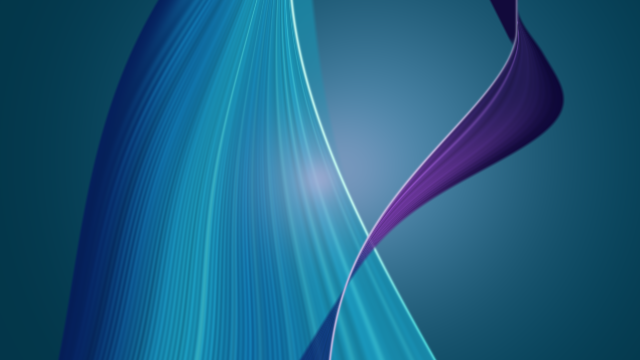
Write a Shadertoy shader that draws this background.

```glsl
const vec3 NAVY = vec3(0.02, 0.12, 0.36);
const vec3 OCEAN = vec3(0.05, 0.40, 0.62);
const vec3 TEAL = vec3(0.10, 0.58, 0.70);
const vec3 AQUA = vec3(0.30, 0.82, 0.84);
const vec3 VIOLET = vec3(0.42, 0.20, 0.60);
const vec3 INDIGO = vec3(0.14, 0.10, 0.33);
const vec3 MIDNIGHT = vec3(0.04, 0.01, 0.20);
const vec3 ROSE = vec3(0.76, 0.70, 0.86);

float hash(float n) {
    return fract(sin(n * 91.345) * 4375.85);
}

// One-dimensional gradient noise, about -0.5 to 0.5
float gradientNoise(float x) {
    float cell = floor(x);
    float f = x - cell;
    float a = (hash(cell) * 2.0 - 1.0) * f;
    float b = (hash(cell + 1.0) * 2.0 - 1.0) * (f - 1.0);
    return mix(a, b, f * f * f * (f * (f * 6.0 - 15.0) + 10.0));
}

float bell(float d, float width) {
    return exp(-d * d / (width * width));
}

float cover(float d, float blur) {
    return smoothstep(-blur, blur, d);
}

float cubic(float y, vec4 k) {
    return k.x + y * (k.y + y * (k.z + y * k.w));
}

// Turns a horizontal offset into a distance across the curve
float acrossCurve(float offset) {
    float slope = length(vec2(dFdx(offset), dFdy(offset))) * iResolution.y;
    return offset / max(slope, 0.001);
}

float violetCrest(float y) {
    return 0.907 + 0.528 * smoothstep(0.0, 1.0, 0.08 + 0.45 * y + 0.6 * y * y);
}

float violetHem(float y) {
    return 0.833 + 0.62 * y + 0.299 * bell(y - 0.676, 0.209)
         - 0.042 * smoothstep(0.85, 1.0, y);
}

vec3 backdrop(vec2 p) {
    float d = length(p - vec2(1.02, 0.56));
    vec3 color = mix(vec3(0.012, 0.25, 0.34), vec3(0.31, 0.54, 0.68), bell(d, 0.48));
    return color * (1.0 - 0.15 * smoothstep(0.6, 1.1, d));
}

// u runs straight across the sheet, s follows its fanned threads
vec3 sheetColor(float u, float s, float y) {
    vec3 color = mix(NAVY, OCEAN, smoothstep(0.0, 0.34, u));
    float band = bell(s - 0.33, 0.13) + smoothstep(0.5, 0.8, s);
    color = mix(color, TEAL, clamp(band, 0.0, 1.0) * 0.85);
    color = mix(color, TEAL, 0.6 * y * smoothstep(0.3, 0.8, u));

    // Fine threads fade where they become too dense
    float phase = s * 75.0;
    float visible = 1.0 - smoothstep(0.2, 0.5, fwidth(phase));
    float body = smoothstep(0.02, 0.2, u) * (1.0 - smoothstep(0.5, 0.8, s));
    float thread = sin(phase * 6.2832) * (0.6 + gradientNoise(s * 21.0));
    color += vec3(0.015, 0.065, 0.065) * thread * visible * body;
    color *= 1.0 + 0.28 * gradientNoise(s * 17.0) + 0.16 * gradientNoise(s * 43.0);

    // Broad folds and narrow highlights
    for (int i = 0; i < 8; i++) {
        float n = float(i);
        float center = 0.365 + n * 0.082 + 0.02 * hash(n + 3.0);
        float strength = i == 0 ? 0.5 : 0.15 + 0.25 * hash(n + 8.0);
        color = mix(color, AQUA, strength * bell(s - center, 0.007 + 0.006 * hash(n)));
    }
    return color;
}

vec3 violetColor(float v, float y) {
    vec3 color = mix(vec3(0.05, 0.12, 0.42), VIOLET, smoothstep(0.20, 0.36, y));
    color = mix(color, INDIGO, smoothstep(0.40, 0.78, y));
    float fold = smoothstep(0.45, 1.0, v) * smoothstep(0.28, 0.6, y);
    color = mix(color, MIDNIGHT, 0.9 * fold);
    color *= 1.0 + 0.35 * gradientNoise(v * 13.0) * (1.0 - 0.5 * v);
    return color + vec3(0.16, 0.10, 0.18) * bell(v - 0.16, 0.025) * smoothstep(0.3, 0.5, y);
}

void mainImage(out vec4 fragColor, in vec2 fragCoord) {
    vec2 p = fragCoord / iResolution.y;
    p.x += 0.5 * (16.0 / 9.0 - iResolution.x / iResolution.y);
    float y = p.y;
    vec3 color = backdrop(p);
    color = mix(color, ROSE, 0.36 * bell(length(p - vec2(0.93, 0.52)), 0.17));

    // Blue sheet and its translucent right margin
    float left = cubic(y, vec4(0.162, 0.199, -0.159, 0.238));
    float right = cubic(y, vec4(1.208, -0.565, 0.0345, 0.1325));
    float margin = right + 0.058 * smoothstep(0.3, 1.0, y);
    float u = clamp((p.x - left) / (right - left), 0.001, 1.0);
    float s = pow(u, 1.0 + 0.6 * y + 1.7 * y * y * y * y);
    float rim = acrossCurve(p.x - right);
    float veil = cover(rim, 0.002) * cover(margin - p.x, 0.008);
    color = mix(color, TEAL, veil * 0.65 * smoothstep(0.4, 1.0, y));
    float sheet = cover(acrossCurve(p.x - left), 0.005) * cover(-rim, 0.002);
    color = mix(color, sheetColor(u, s, y), sheet * 0.97);

    // Soft light behind the rim
    float glow = length(p - vec2(0.887, 0.502));
    color = mix(color, ROSE, sheet * (0.48 * bell(glow, 0.17) + 0.25 * bell(glow, 0.055)));
    vec3 rimColor = mix(AQUA, vec3(0.76, 0.97, 0.94), smoothstep(0.05, 0.45, y));
    color = mix(color, rimColor, 0.9 * bell(rim, 0.0042));

    // Twisting violet ribbon
    float crest = violetCrest(y);
    float hem = violetHem(y);
    float a = acrossCurve(p.x - crest);
    float b = acrossCurve(p.x - hem);
    float ribbon = cover(a, 0.002) * cover(-b, 0.006) + cover(-a, 0.002) * cover(b, 0.006);
    float v = clamp(abs(p.x - crest) / max(abs(hem - crest), 0.01), 0.0, 1.0);
    color = mix(color, violetColor(v, y), ribbon * mix(0.72, 0.97, smoothstep(0.2, 0.42, y)));

    // Turned upper end and pale crest
    float turned = cover(p.x - 1.361 - 0.5 * (1.0 - y), 0.005) * cover(-a, 0.002);
    color = mix(color, MIDNIGHT + 0.03, turned * smoothstep(0.86, 0.9, y));
    float crestLight = mix(0.85, 0.4, smoothstep(0.5, 0.95, y));
    color = mix(color, vec3(0.80, 0.74, 0.90), crestLight * bell(a, 0.0036));
    fragColor = vec4(clamp(color, 0.0, 1.0), 1.0);
}
```
